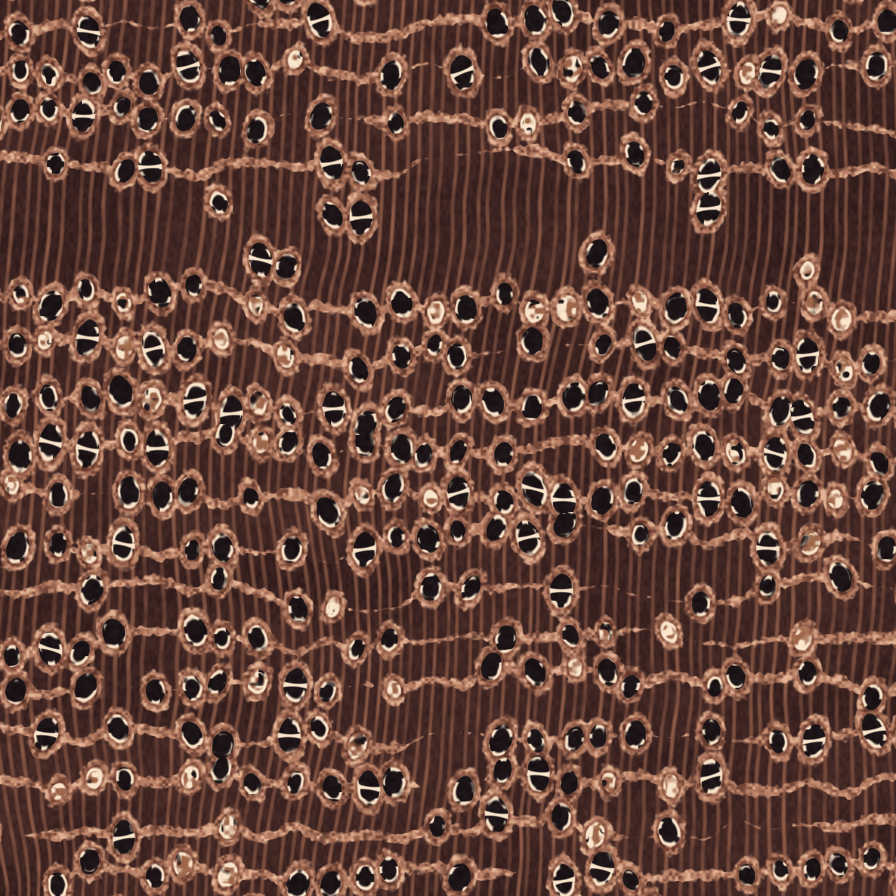
Reproduce this texture procedurally as a Shadertoy shader.

```glsl
// Cross-section of dark hardwood: ringed pores on wavy tan bands, crossed by fine rays.

const vec2 GRID = vec2(26.0, 19.0);   // pore cells across and up

float hash(vec2 p) {
    vec3 q = fract(p.xyx * 0.1031);
    q += dot(q, q.yzx + 33.33);
    return fract((q.x + q.y) * q.z);
}

float noise(vec2 p) {
    vec2 i = floor(p), f = fract(p);
    f = f * f * (3.0 - 2.0 * f);
    return mix(mix(hash(i), hash(i + vec2(1, 0)), f.x),
               mix(hash(i + vec2(0, 1)), hash(i + vec2(1, 1)), f.x), f.y);
}

// Share of cells that hold a pore: crowded mid zone, nearly bare late wood above it
float poreDensity(float y) {
    float crowded = smoothstep(0.39, 0.44, y) * (1.0 - smoothstep(0.67, 0.68, y));
    float density = 0.60 + 0.28 * crowded;
    density -= 0.30 * exp(-pow((y - 0.34) / 0.03, 2.0));
    density -= 0.25 * exp(-pow((y - 0.08) / 0.03, 2.0));
    float bare = smoothstep(0.67, 0.69, y) * (1.0 - smoothstep(0.78, 0.80, y));
    return mix(density, 0.07, bare);
}

vec2 poreCentre(vec2 cell) {
    vec2 jitter = vec2(hash(cell), hash(cell + 37.0)) - 0.5;
    float wave = noise(vec2(cell.x * 0.35, cell.y * 5.3)) - 0.5;
    return (cell + 0.5 + jitter * vec2(0.45, 0.42) + vec2(0.0, 0.4 * wave)) / GRID;
}

// Wood fibres with thin, slightly leaning rays
vec3 fibreColour(vec2 p, float px) {
    float grain = noise(p * vec2(330.0, 170.0));
    float tone = 0.55 * grain + 0.45 * noise(p * vec2(9.0, 14.0));
    vec3 colour = mix(vec3(0.17, 0.095, 0.095), vec3(0.31, 0.185, 0.165), tone);
    float x = p.x - 0.05 * p.y + 0.035 * noise(p * vec2(3.0, 4.0))
            + 0.004 * noise(p * vec2(16.0, 22.0));
    float ray = floor(x * 72.0);
    float offset = 0.5 + 0.5 * (hash(vec2(ray, 5.0)) - 0.5);
    float d = abs(fract(x * 72.0) - offset) / 72.0;
    float strength = 0.45 + 0.4 * hash(vec2(ray, 9.0))
                   + 0.3 * (noise(vec2(ray * 3.0, p.y * 60.0)) - 0.5);
    float line = 1.0 - smoothstep(0.0006, 0.0024 + px, d);
    return mix(colour, vec3(0.56, 0.36, 0.28), line * strength);
}

// Granular pale tissue of bands and pore sheaths
vec3 tissueColour(vec2 p) {
    float grain = 0.6 * noise(p * 290.0) + 0.4 * noise(p * 120.0 + 8.0);
    vec3 colour = mix(vec3(0.46, 0.28, 0.22), vec3(0.76, 0.53, 0.42), smoothstep(0.15, 0.55, grain));
    return mix(colour, vec3(0.93, 0.74, 0.61), smoothstep(0.52, 0.82, grain));
}

void mainImage(out vec4 fragColor, in vec2 fragCoord) {
    float px = 1.0 / iResolution.y;
    vec2 uv = fragCoord * px;
    vec2 p = uv + vec2(0.006, 0.022) * (vec2(noise(uv * 9.0), noise(uv * vec2(5.0, 3.0) + 3.0)) - 0.5);
    vec2 home = floor(p * GRID);

    // Nearest pore and nearest band
    float poreDist = 1.0, bandDist = 1.0, kind = 0.0;
    vec2 local = vec2(0), id = vec2(0);
    for (int j = -1; j <= 1; j++)
    for (int i = -2; i <= 2; i++) {
        vec2 cell = home + vec2(i, j);
        vec2 a = poreCentre(cell), b = poreCentre(cell + vec2(1, 0));
        float density = poreDensity((cell.y + 0.5) / GRID.y);

        if (density > 0.1 && p.x >= a.x && p.x < b.x) {
            float middle = mix(a.y, b.y, smoothstep(a.x, b.x, p.x));
            float width = 0.0064 * smoothstep(0.22, 0.48, noise(vec2(p.x * 8.0, cell.y * 7.7)));
            bandDist = min(bandDist, abs(p.y - middle) - width + 0.0015);
        }
        if (hash(cell + 71.0) < density) {
            float k = hash(cell + 113.0);
            float radius = mix(0.0085, 0.0130, hash(cell + 19.0));
            float stretch = 1.32;
            if (k < 0.17) { radius = 0.0128; stretch = 1.5; }
            if (k > 0.87) radius *= 0.85;
            vec2 l = p - a;
            l.x += (hash(cell + 7.0) - 0.5) * 0.4 * l.y;
            float d = length(l / vec2(1.0, stretch)) - radius;
            if (d < poreDist) { poreDist = d; local = l; id = cell; kind = k; }
        }
    }

    // Pale tissue with ragged edges over the fibres
    float ragged = noise(uv * 210.0) - 0.5 + 0.7 * (noise(uv * 95.0) - 0.5);
    float tissueDist = min(bandDist + 0.0052 * ragged, poreDist - 0.0062 + 0.0035 * ragged);
    float tissue = 1.0 - smoothstep(-0.0012, 0.0012 + px, tissueDist);
    vec3 colour = mix(fibreColour(p, px), tissueColour(uv), tissue * 0.93);

    // Reddish sheath edge, then the open vessel
    float edge = poreDist + 0.0016 * (noise(uv * 150.0) - 0.5);
    colour *= 1.0 - vec3(0.22, 0.30, 0.32) * exp(-pow((edge - 0.0015) / 0.0016, 2.0));
    float inside = 1.0 - smoothstep(-px, px, edge);
    vec3 lumen = vec3(0.085, 0.055, 0.065) + 0.04 * noise(uv * 200.0);
    vec3 cream = vec3(0.98, 0.90, 0.80);

    // Filled vessels hold a pale crumbly deposit
    float deposit = noise(uv * 170.0 + 4.0);
    if (kind > 0.87) {
        vec3 fill = mix(vec3(0.62, 0.40, 0.29), cream, smoothstep(0.25, 0.75, deposit));
        lumen = mix(lumen, fill, smoothstep(0.12, 0.32, noise(uv * 110.0 + id)));
    }
    // Double vessels are split by a cream wall
    if (kind < 0.17) {
        float tilt = (hash(id + 3.0) - 0.5) * 0.7;
        float wall = abs(local.y + tilt * local.x) - 0.0016 - 9.0 * local.x * local.x;
        lumen = mix(lumen, cream, 1.0 - smoothstep(-px, px, wall));
    }
    // Broken bright lining
    float lining = smoothstep(0.42, 0.68, noise(local * 130.0 + id * 7.0) - 6.0 * local.y);
    float rim = smoothstep(-0.0030 - px, -0.0016, edge);
    lumen = mix(lumen, cream, rim * lining);

    colour = mix(colour, lumen, inside);
    fragColor = vec4(colour, 1.0);
}
```
